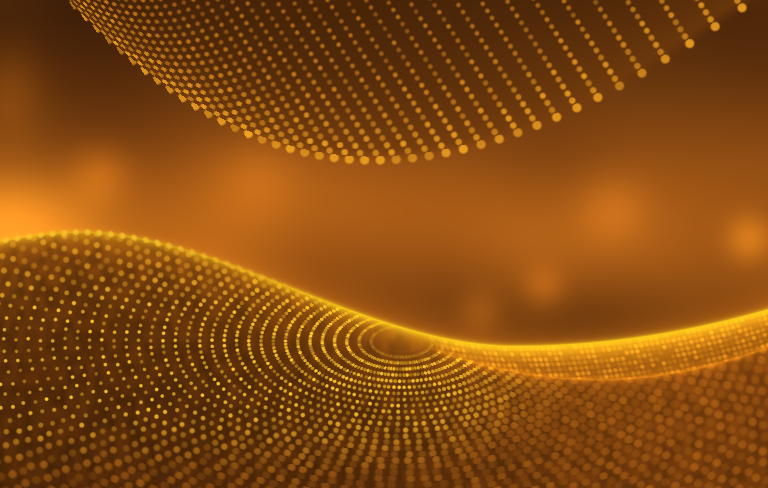
A Shadertoy shader for this background:

```glsl
float hash(vec2 p) {
    return fract(sin(dot(p, vec2(127.1, 311.7))) * 43758.55);
}

float noise(vec2 p) {
    vec2 i = floor(p), f = fract(p);
    f *= f * (3.0 - 2.0 * f);
    return mix(mix(hash(i), hash(i + vec2(1, 0)), f.x),
               mix(hash(i + vec2(0, 1)), hash(i + vec2(1, 1)), f.x), f.y);
}

float glow(vec2 p, vec2 center, vec2 size) {
    vec2 d = (p - center) / size;
    return exp(-dot(d, d));
}

float disc(float dist, float radius, float blur) {
    blur = max(blur, 0.8 / iResolution.y);
    return 1.0 - smoothstep(radius - blur, radius + blur, dist);
}

// Curves bounding the sheets
float bowlEdge(float x) {
    float d = x - 0.76;
    return 0.672 + (d < 0.0 ? 0.85 * d * d : (0.7 - 0.2 * d) * d * d);
}

float bowlSlope(float x) {
    float d = x - 0.76;
    return d < 0.0 ? 1.7 * d : (1.4 - 0.6 * d) * d;
}

float ridgeLine(float x) {
    float left = max(0.2 - x, 0.0), right = max(x - 1.05, 0.0);
    return 0.525 - 0.235 * smoothstep(0.15, 1.05, x) - 0.5 * left * left + 0.28 * right * right;
}

float ribbonBottom(float x) {
    return 0.222 + 0.55 * (x - 1.22) * (x - 1.22);
}

// Blurred warm backdrop
vec3 backdrop(vec2 p) {
    vec3 col = mix(vec3(0.51, 0.265, 0.065), vec3(0.27, 0.135, 0.035), smoothstep(0.6, 1.02, p.y));
    col += vec3(0.13, 0.08, 0.02) * (noise(p * 4.5 + 3.0) - 0.45);
    col += vec3(0.38, 0.27, 0.07) * glow(p, vec2(0.0, 0.54), vec2(0.2, 0.1));
    col += vec3(0.15, 0.09, 0.02) * glow(p, vec2(0.35, 0.56), vec2(0.5, 0.14));
    col += vec3(0.13, 0.08, 0.02) * glow(p, vec2(1.1, 0.53), vec2(0.45, 0.12));
    col -= vec3(0.15, 0.08, 0.02) * glow(p, vec2(1.2, 0.34), vec2(0.3, 0.09));
    // Out-of-focus lights
    col += vec3(0.17, 0.10, 0.02) * glow(p, vec2(0.205, 0.645), vec2(0.06));
    col += vec3(0.13, 0.08, 0.02) * glow(p, vec2(0.52, 0.64), vec2(0.09));
    col += vec3(0.13, 0.08, 0.02) * glow(p, vec2(1.25, 0.57), vec2(0.07));
    col += vec3(0.24, 0.16, 0.03) * glow(p, vec2(1.53, 0.51), vec2(0.05));
    col += vec3(0.16, 0.09, 0.02) * glow(p, vec2(1.11, 0.41), vec2(0.045));
    col += vec3(0.14, 0.08, 0.02) * glow(p, vec2(0.98, 0.36), vec2(0.045));
    col += vec3(0.14, 0.08, 0.01) * glow(p, vec2(0.02, 0.82), vec2(0.07, 0.1));
    return col;
}

// Hanging sheet: strings of beads leaning left from the bowl edge
vec3 upperSheet(vec3 col, vec2 p) {
    float lean = 0.65;
    float e = p.x + lean * (p.y - 0.672);
    for (int i = 0; i < 6; i++) {
        float g = e - lean * (p.y - bowlEdge(e)) - p.x;
        e -= g / max(1.0 + lean * bowlSlope(e), 0.15);
    }
    float h = p.y - bowlEdge(e);
    float density = 45.0 - 18.0 * e;
    float id = floor(45.0 * e - 9.0 * e * e);
    float de = (fract(45.0 * e - 9.0 * e * e) - 0.5) / density;
    float row = max(round(h / 0.0145), 0.0);
    float dh = h - row * 0.0145;
    float dist = length(vec2(de - lean * dh, bowlSlope(e) * de + dh));

    float inside = smoothstep(-0.008, 0.02, h);
    float depth = exp(-max(h, 0.0) * 7.0);
    col = mix(col, mix(vec3(0.25, 0.125, 0.025), vec3(0.46, 0.24, 0.05), depth), 0.75 * inside);
    float radius = mix(0.0038, 0.0068, depth) + (row < 0.5 ? 0.0025 : 0.0);
    float bead = disc(dist, radius, 0.003) * (0.55 + 0.45 * hash(vec2(id, row)));
    vec3 gold = mix(vec3(0.68, 0.39, 0.09), vec3(0.95, 0.64, 0.13), max(depth, 0.8 * smoothstep(1.0, 1.5, p.x)));
    return mix(col, gold, bead);
}

// Ground sheet: a fan of beads, sharp in the middle and blurred in front
vec3 lowerSheet(vec3 col, vec2 p) {
    float below = ridgeLine(p.x) - p.y;
    float inside = smoothstep(-0.003, 0.004, below);
    vec3 base = mix(vec3(0.31, 0.155, 0.03), vec3(0.53, 0.285, 0.055), exp(-max(below, 0.0) * 8.0));
    base += vec3(0.11, 0.055, 0.01) * smoothstep(0.75, 1.45, p.x);
    base *= 0.86 + 0.28 * noise(p * vec2(70.0, 45.0));
    col = mix(col, base, inside);

    vec2 q = (p - vec2(0.82, 0.30)) * vec2(1.0, 2.0);
    float r = length(q);
    vec2 polar = vec2(atan(q.x, -q.y) * 18.0, r / 0.025);
    vec2 cell = floor(polar);
    float angle = (cell.x + 0.5 + 0.3 * (hash(cell) - 0.5)) / 18.0;
    float ring = (cell.y + 0.5) * 0.025;
    vec2 bead = ring * vec2(sin(angle), -cos(angle));
    float dist = length((q - bead) * vec2(1.0, 0.5));
    float blur = smoothstep(0.2, 0.0, p.y) + smoothstep(0.34, 0.46, p.y) * 0.5 + smoothstep(0.85, 1.2, p.x);
    blur = min(blur, 1.0);
    float dots = disc(dist, mix(0.0036, 0.0085, blur), mix(0.0015, 0.004, blur));
    dots *= (0.35 + 0.65 * hash(cell + 9.0)) * mix(1.0, 0.48, blur) * smoothstep(0.03, 0.12, r);
    return mix(col, mix(vec3(0.99, 0.78, 0.17), vec3(0.80, 0.46, 0.10), blur), dots * inside);
}

// Folded ribbon on the right, and the shining ridge
vec3 ribbon(vec3 col, vec2 p) {
    float top = ridgeLine(p.x), bottom = ribbonBottom(p.x);
    float start = smoothstep(0.84, 0.96, p.x);
    float body = smoothstep(-0.004, 0.005, p.y - bottom) * smoothstep(-0.004, 0.004, top - p.y) * start;
    float v = clamp((p.y - bottom) / max(top - bottom, 0.01), 0.0, 1.0);
    vec2 grid = vec2(p.x + 0.3 * (p.y - top), top - p.y) / 0.011;
    float dots = disc(length(fract(grid) - 0.5) * 0.011, 0.0042, 0.003) * hash(floor(grid));
    vec3 gold = mix(vec3(0.58, 0.32, 0.05), vec3(0.85, 0.57, 0.09), v * v);
    col = mix(col, gold + vec3(0.3, 0.24, 0.06) * dots, body * 0.9);
    col += vec3(0.25, 0.16, 0.02) * start * exp(-abs(p.y - bottom) / 0.006);

    float d = p.y - top;
    float shine = 0.55 + 0.45 * smoothstep(0.4, 0.8, p.x);
    float line = exp(-abs(d) / (d > 0.0 ? 0.004 : 0.011)) * shine;
    col += vec3(0.22, 0.13, 0.02) * exp(-abs(d) / 0.035) * shine;
    col = mix(col, vec3(0.98, 0.80, 0.10), line);
    // Beads along the ridge
    float bx = (fract(p.x * 42.0) - 0.5) / 42.0;
    float edge = disc(length(vec2(bx, d)), 0.006, 0.003) * smoothstep(0.75, 0.2, p.x);
    return mix(col, vec3(0.98, 0.78, 0.18), 0.75 * edge);
}

void mainImage(out vec4 fragColor, in vec2 fragCoord) {
    vec2 p = fragCoord / iResolution.y;
    p.x *= 1.567 * iResolution.y / iResolution.x;
    vec3 col = upperSheet(backdrop(p), p);
    col = ribbon(lowerSheet(col, p), p);
    fragColor = vec4(clamp(col, 0.0, 1.0), 1.0);
}
```
